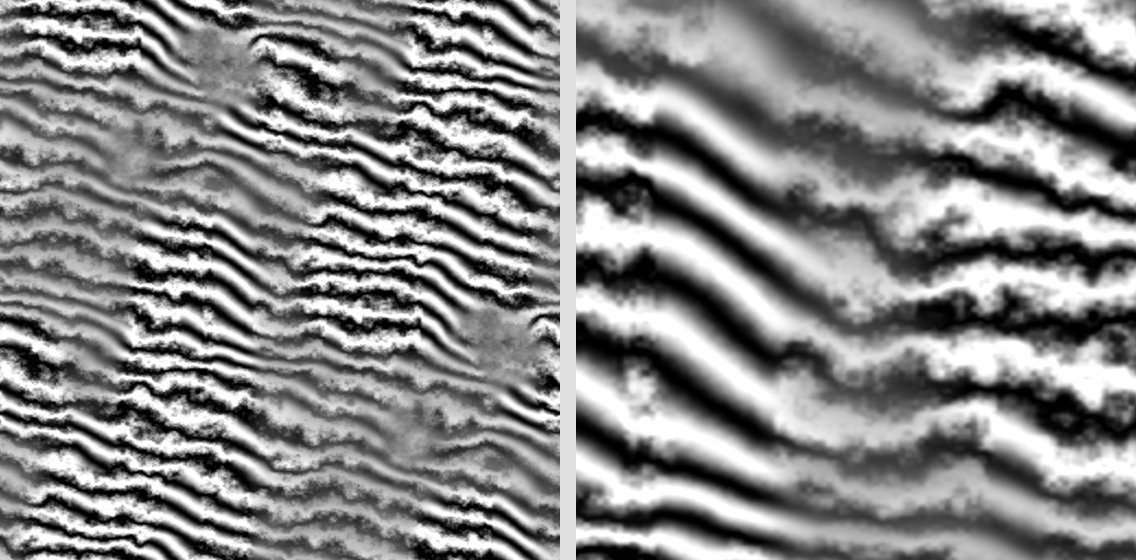
Left: the whole. Right: its middle third, enlarged.
Write a Shadertoy shader that draws this pattern.

```glsl
#define BANDS vec2(6.0, 22.0)       // bands crossed along x and y; sum must be even
#define SWELL_CELLS vec2(8.0, 10.0) // even cell counts keep the noise seamless
#define GRAIN_CELLS vec2(32.0, 36.0)
#define SWELL 1.5                   // bend of the bands, in band widths
#define ROUGHNESS 0.95              // ragged edges, in band widths
#define PATCH_RADIUS 0.105
#define PATCH_START vec2(0.39, 0.88)
#define MID_GREY 0.52
#define CONTRAST 0.53

const float TAU = 6.2831853;

float hash(vec2 p) {
    vec3 q = fract(vec3(p.xyx) * 0.1031);
    q += dot(q, q.yzx + 33.33);
    return fract((q.x + q.y) * q.z);
}

// Lattice value that repeats every tile and also after half a tile diagonally
float latticeValue(vec2 cell, vec2 cells, float seed) {
    cell = mod(cell, cells);
    cell = mod(cell - step(0.5 * cells.x, cell.x) * 0.5 * cells, cells);
    return hash(cell + seed * 17.3);
}

float noise(vec2 uv, vec2 cells, float seed) {
    vec2 p = uv * cells;
    vec2 i = floor(p), f = p - i;
    f = f * f * f * (f * (f * 6.0 - 15.0) + 10.0);
    vec2 e = vec2(0.0, 1.0);
    float low = mix(latticeValue(i, cells, seed), latticeValue(i + e.yx, cells, seed), f.x);
    float high = mix(latticeValue(i + e, cells, seed), latticeValue(i + e.yy, cells, seed), f.x);
    return mix(low, high, f.y);
}

float fbm(vec2 uv, vec2 cells, int octaves, float seed) {
    float sum = 0.0, total = 0.0, weight = 1.0;
    for (int i = 0; i < octaves; i++) {
        sum += weight * noise(uv, cells, seed + float(i));
        total += weight;
        weight *= 0.6;
        cells *= 2.0;
    }
    return sum / total;
}

float swell(vec2 uv) {
    return 0.75 * noise(uv, SWELL_CELLS, 1.0) + 0.25 * noise(uv, 2.0 * SWELL_CELLS, 2.0);
}

// Distance to the nearest copy of a point under the half-drop repeat
float repeatDistance(vec2 d) {
    return min(length(fract(d + 0.5) - 0.5), length(fract(d) - 0.5));
}

// Worn areas: a diagonal chain of soft patches plus faint scattered ones
float wear(vec2 uv) {
    float ragged = fbm(uv, vec2(12.0, 14.0), 3, 5.0) - 0.5;
    float amount = 0.55 * smoothstep(0.62, 0.85, noise(uv, vec2(6.0), 9.0));
    for (int i = 0; i < 3; i++) {
        vec2 centre = PATCH_START - float(i) / 6.0;
        float d = repeatDistance(uv - centre) + 0.12 * ragged;
        float strength = i < 2 ? 0.95 : 0.55;
        amount = max(amount, strength * (1.0 - smoothstep(0.25, 1.0, d / PATCH_RADIUS)));
    }
    return amount;
}

void mainImage(out vec4 fragColor, in vec2 fragCoord) {
    vec2 uv = fragCoord / iResolution.xy;

    // Steep descents stay smooth, flatter runs become ragged
    float bend = swell(uv);
    float slope = (swell(uv + vec2(0.01, 0.0)) - bend) / 0.01;
    float ragged = 1.0 - 0.8 * smoothstep(0.0, 2.5, slope);
    float grain = fbm(uv, GRAIN_CELLS, 4, 20.0) - 0.5;

    // Bent bands
    float phase = dot(uv, BANDS) + SWELL * bend + ROUGHNESS * ragged * grain;
    float wave = sin(TAU * phase);

    // Fade to mottled grey
    float worn = wear(uv);
    float tone = MID_GREY + CONTRAST * wave * (1.0 - worn);
    tone += grain * (0.15 * ragged + 0.5 * worn);

    fragColor = vec4(vec3(clamp(tone, 0.0, 1.0)), 1.0);
}
```
